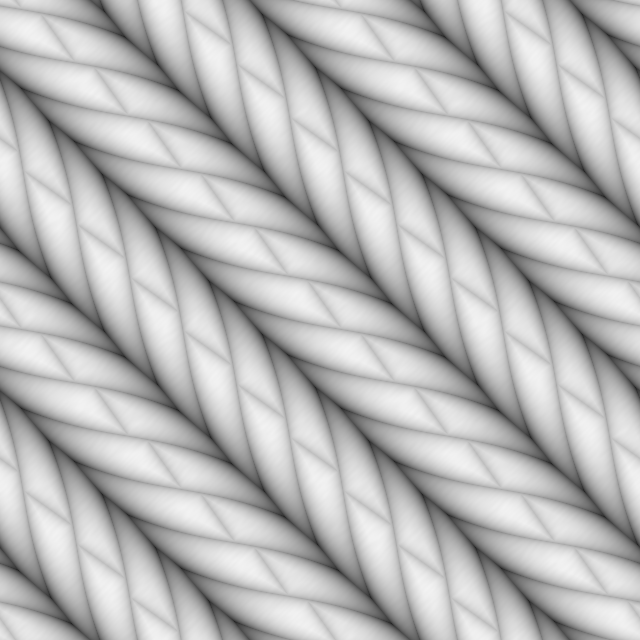
Write a Shadertoy shader that draws this texture map.

```glsl
const float ROPES = 4.0;            // diagonal ropes met along each side (even)
const float STRANDS = 6.0;          // strands met along each side
const float ROPE_SHIFT = 0.065;     // offset of the rope axes, in ropes
const float ROPE_REACH = 1.03;      // half width of a rope; over 1 overlaps
const float TWIST = 1.05;           // strand lean, in strands per half width
const float TWIST_CURL = 0.25;      // extra lean towards the valleys
const vec2 PHASE = vec2(0.27, 0.84);// strand phase of even and odd ropes
const float VALLEY_TONE = 0.14;
const float CREST_TONE = 0.96;
const float EDGE_DEPTH = 0.34;
const float CREASE_DEPTH = 0.21;
const float CREASE_WIDTH = 0.09;
const float CREASE_SHIFT = 0.12;
const float CREASE_TILT = 0.18;
const vec2 GRAIN_CELLS = vec2(120.0, 28.0);
const float GRAIN_DEPTH = 0.022;

vec2 gradientAt(vec2 cell) {
    cell = mod(cell, GRAIN_CELLS);
    float h = fract(sin(dot(cell, vec2(12.99, 78.23))) * 4375.85);
    return vec2(cos(6.2832 * h), sin(6.2832 * h));
}

// Gradient noise that wraps after GRAIN_CELLS
float grainNoise(vec2 p) {
    vec2 i = floor(p), f = p - i;
    vec2 w = f * f * f * (f * (f * 6.0 - 15.0) + 10.0);
    vec2 r = vec2(1.0, 0.0);
    float low = mix(dot(gradientAt(i), f),
                    dot(gradientAt(i + r.xy), f - r.xy), w.x);
    float high = mix(dot(gradientAt(i + r.yx), f - r.yx),
                     dot(gradientAt(i + r.xx), f - r.xx), w.x);
    return mix(low, high, w.y);
}

// Tone of one rope; t runs from -1 to 1 across it
float ropeTone(float along, float t, float odd) {
    float lean = 1.0 - 2.0 * odd;
    float twist = t * (TWIST + TWIST_CURL * t * t);
    float s = fract(along - lean * twist - mix(PHASE.x, PHASE.y, odd));

    // Round body of the rope
    float r = t / ROPE_REACH;
    float body = sqrt(max(1.0 - r * r, 0.0));

    // Grooves between strands
    float e = 2.0 * s - 1.0;
    float groove = EDGE_DEPTH * (1.0 - sqrt(1.0 - 0.98 * e * e));

    // Slanted crease linking one groove to the next
    float c = t - CREASE_SHIFT - lean * CREASE_TILT * (0.5 - s);
    float crease = CREASE_DEPTH * exp(-abs(c) / CREASE_WIDTH);

    return mix(VALLEY_TONE, CREST_TONE, body) - max(groove, crease);
}

void mainImage(out vec4 fragColor, in vec2 fragCoord) {
    vec2 uv = fragCoord / iResolution.xy;
    vec2 diagonal = vec2(uv.x - uv.y, uv.x + uv.y);
    float along = diagonal.x * STRANDS;
    float across = diagonal.y * ROPES - ROPE_SHIFT;

    // The higher of the two nearest ropes covers the other
    float tone = VALLEY_TONE;
    for (int k = 0; k < 2; k++) {
        float rope = floor(across) + float(k);
        float t = 2.0 * (across - rope);
        if (abs(t) < ROPE_REACH)
            tone = max(tone, ropeTone(along, t, mod(rope, 2.0)));
    }

    // Fine fibres across the strands
    tone += GRAIN_DEPTH * tone * grainNoise(diagonal * GRAIN_CELLS);
    fragColor = vec4(vec3(clamp(tone, 0.0, 1.0)), 1.0);
}
```
